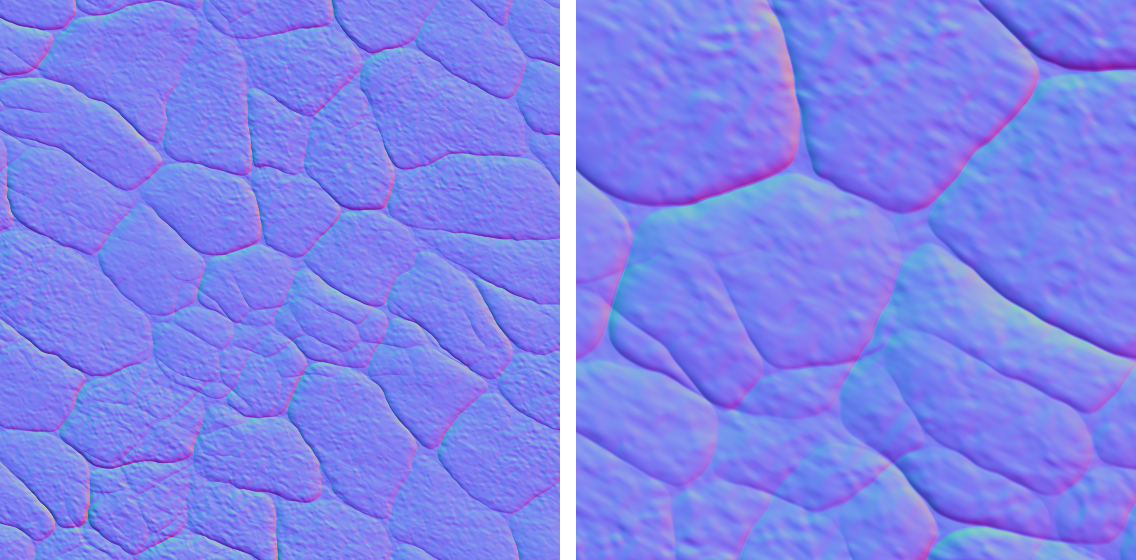
Left: the whole. Right: its middle third, enlarged.
This texture map is drawn by a Shadertoy shader. Its source:

```glsl
// Tangent-space normal map of rough, rounded stone scales parted by thin cracks
#define CELLS vec2(5.3, 7.3)  // scales per canvas, along and across the lean
#define LEAN -0.5             // angle of the long axis of the scales
#define ROUNDING 20.0         // lower is rounder
#define RISE 0.0041           // height of a scale above the crack
#define STEEP 0.0042          // rim width at the lower side
#define SOFT 0.0115           // rim width at the upper side
#define TILT 0.005            // random slope of each scale
#define GRAIN 0.00115         // height of the fine pebbling
#define CHIPS 0.0021          // height of the small broken pieces
#define FLAT_COLOR vec3(0.491, 0.508, 0.947)
#define BLUE_LOSS 0.5         // darkening of blue on slopes

vec2 hash2(vec2 p) {
    return fract(sin(vec2(dot(p, vec2(127.1, 311.7)), dot(p, vec2(269.5, 183.3)))) * 43758.5453);
}

float noise(vec2 p) {
    vec2 i = floor(p), f = fract(p);
    f = f * f * f * (f * (f * 6.0 - 15.0) + 10.0);
    return mix(mix(hash2(i).x, hash2(i + vec2(1, 0)).x, f.x),
               mix(hash2(i + vec2(0, 1)).x, hash2(i + vec2(1, 1)).x, f.x), f.y);
}

vec2 noise2(vec2 p) {
    return vec2(noise(p), noise(p + 37.0)) - 0.5;
}

mat2 rotation(float a) {
    return mat2(cos(a), -sin(a), sin(a), cos(a));
}

vec2 centre(vec2 c) {
    return c + 0.03 + 0.94 * hash2(c);
}

// Rounded Voronoi: x = distance to the rim, yz = offset from the cell centre
vec3 scaleCell(vec2 q, out vec2 id) {
    vec2 base = floor(q), toCentre = vec2(0);
    float nearest = 1e3;
    for (int j = -1; j <= 1; j++)
    for (int i = -1; i <= 1; i++) {
        vec2 c = base + vec2(i, j);
        vec2 r = centre(c) - q;
        float d = dot(r, r);
        if (d < nearest) { nearest = d; toCentre = r; id = c; }
    }
    float sum = 0.0;
    for (int j = -2; j <= 2; j++)
    for (int i = -2; i <= 2; i++) {
        if (i == 0 && j == 0) continue;
        vec2 r = centre(id + vec2(i, j)) - q;
        sum += exp(-ROUNDING * dot(0.5 * (toCentre + r), normalize(r - toCentre)));
    }
    return vec3(max(-log(sum) / ROUNDING, 0.0), -toCentre);
}

// Rim profile: a sharp crack with a shoulder, abrupt below and soft above
float shoulder(vec3 cell, float rim, mat2 lean) {
    vec2 outward = (cell.yz / CELLS) * lean;
    float upper = smoothstep(-0.6, 0.7, outward.y / (length(outward) + 0.01));
    return 1.0 - exp(-rim / mix(STEEP, SOFT, upper));
}

float height(vec2 p) {
    mat2 lean = rotation(LEAN);

    // Bend the outlines, from broad to fine
    vec2 w = p + 0.1 * noise2(p * 3.0 + 3.0) + 0.026 * noise2(p * 11.0 + 13.0)
               + 0.008 * noise2(p * 27.0 + 7.0) + 0.0025 * noise2(p * 80.0 + 11.0);
    vec2 q = lean * w * CELLS + 17.0;

    // Large scales, each with its own tilt and a faint dome
    vec2 id;
    vec3 cell = scaleCell(q, id);
    float unit = 2.0 / (CELLS.x + CELLS.y);
    float rim = cell.x * unit;
    float strength = RISE * (0.4 + 1.1 * noise(p * 9.0 + 5.0));
    float h = shoulder(cell, rim, lean)
            * (strength + TILT * dot(hash2(id + 40.0) - 0.5, cell.yz));
    h += 0.0016 * smoothstep(0.0, 0.06, rim);

    // Smaller broken pieces in scattered patches
    float patches = smoothstep(0.45, 0.8, noise(p * 5.0 + 19.0));
    vec3 chip = scaleCell(q * 1.7 + 9.0, id);
    h += CHIPS * patches * shoulder(chip, chip.x * unit / 1.7, lean);

    // Pebbled grain and faint streaks, weaker in worn areas
    vec2 g = lean * (p + 0.006 * noise2(p * 40.0));
    float wear = 0.5 + 0.9 * noise(p * 4.0 + 71.0);
    float pebbles = noise(g * vec2(85.0, 140.0)) + 0.9 * noise(g * vec2(42.0, 66.0) + 9.0)
                  + 0.7 * noise(g * vec2(150.0, 190.0) + 47.0);
    h += wear * GRAIN * pebbles;
    h += 0.0013 * noise(g * vec2(12.0, 26.0) + 23.0);
    return h;
}

void mainImage(out vec4 fragColor, in vec2 fragCoord) {
    vec2 p = fragCoord / iResolution.y;
    vec2 e = vec2(max(0.0011, 0.55 / iResolution.y), 0.0);

    // Slope by central differences, then encode as a normal
    vec2 slope = vec2(height(p + e.xy) - height(p - e.xy),
                      height(p + e.yx) - height(p - e.yx)) / (2.0 * e.x);
    vec2 n = -slope / sqrt(1.0 + dot(slope, slope));
    vec3 color = FLAT_COLOR + vec3(0.5 * n, -BLUE_LOSS * dot(n, n));
    fragColor = vec4(clamp(color, 0.0, 1.0), 1.0);
}
```
